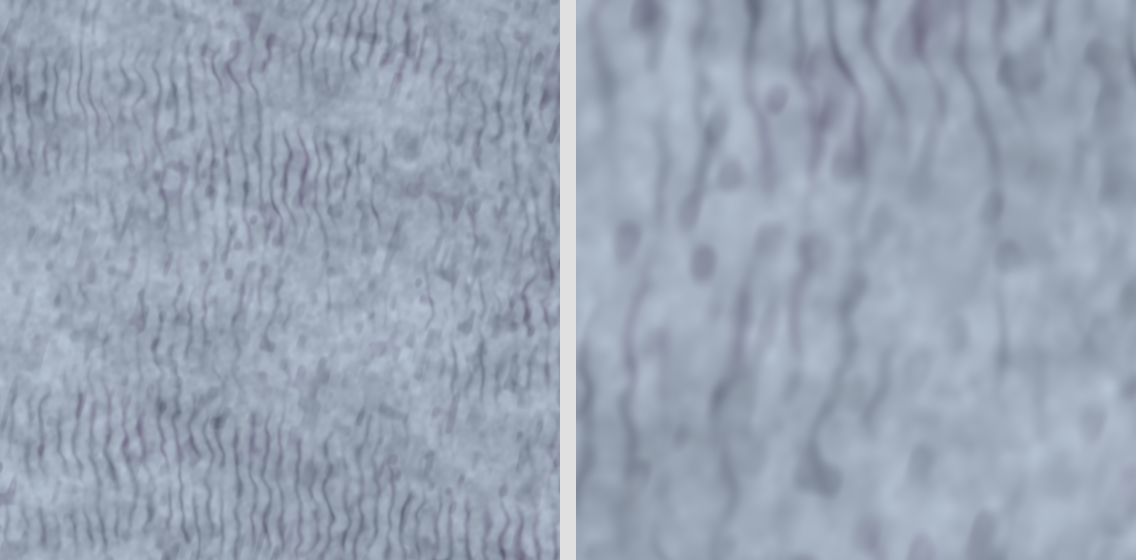
Left: the whole. Right: its middle third, enlarged.
Reproduce this texture procedurally as a WebGL 1 fragment shader.

```glsl
precision highp float;

uniform vec2 u_resolution;

#define COLUMNS 36.0
#define LINE_WIDTH 0.19
#define LINE_DEPTH 0.118
#define WAVINESS 1.0
#define ROW_BREAKS 15.0
#define SPECK_DEPTH 0.07
#define MOTTLE 0.085
#define GRAIN 0.085
#define BASE_COLOR vec3(0.622, 0.668, 0.727)
#define SHADE_AXIS vec3(1.0, 1.06, 1.05)
#define VIOLET_TINT vec3(0.10, -0.12, 0.06)

float hash(vec2 cell) {
  vec3 q = fract(cell.xyx * vec3(0.1031, 0.1030, 0.0973));
  q += dot(q, q.yzx + 33.33);
  return fract((q.x + q.y) * q.z);
}

// Smooth value noise in 0..1
float noise(vec2 p) {
  vec2 cell = floor(p);
  vec2 f = fract(p);
  f = f * f * (3.0 - 2.0 * f);
  float low = mix(hash(cell), hash(cell + vec2(1.0, 0.0)), f.x);
  float high = mix(hash(cell + vec2(0.0, 1.0)), hash(cell + 1.0), f.x);
  return mix(low, high, f.y);
}

// Noise centred on zero, turned to hide its lattice
float ripple(vec2 p, vec2 scale, float seed) {
  vec2 turned = mat2(0.96, 0.28, -0.28, 0.96) * p;
  return noise(turned * scale + seed) - 0.5;
}

// Broken, wavering vertical creases
float creases(vec2 p) {
  float wave = 1.5 * ripple(p, vec2(4.0, 6.0), 11.0)
             + 0.75 * ripple(p, vec2(13.0, 25.0), 23.0)
             + 0.3 * ripple(p, vec2(40.0, 55.0), 31.0);
  float x = p.x * COLUMNS + WAVINESS * wave;
  float column = floor(x);
  float center = 0.5 + 0.24 * (hash(vec2(column, 5.0)) - 0.5);
  float offset = (x - column - center) / LINE_WIDTH;

  // Patches, horizontal bands and single gaps decide where creases show
  float patches = noise(p * vec2(4.5, 5.0) + 41.0);
  float bandY = p.y * ROW_BREAKS + 0.8 * ripple(p, vec2(9.0, 5.0), 53.0);
  float bands = noise(vec2(p.x * 3.5 + 7.0, bandY));
  float gaps = noise(vec2(column * 17.0, p.y * 21.0));
  float presence = 0.42 * patches + 0.38 * bands + 0.3 * gaps;
  return exp(-offset * offset) * smoothstep(0.36, 0.76, presence);
}

void main() {
  vec2 p = gl_FragCoord.xy / u_resolution;

  // Worn cloth: broad clouds, small blotches and fine grain
  float clouds = 0.75 * ripple(p, vec2(4.0, 5.0), 61.0)
               + 0.6 * ripple(p, vec2(10.0, 17.0), 67.0);
  float blotches = ripple(p, vec2(30.0, 42.0), 71.0);
  float grain = 0.75 * ripple(p, vec2(68.0, 60.0), 79.0)
              + 0.5 * ripple(p, vec2(125.0, 105.0), 83.0);

  // Short dark pits between the creases
  float pits = smoothstep(0.05, 0.4, ripple(p, vec2(64.0, 38.0), 97.0));
  pits *= 0.5 + noise(p * vec2(7.0, 9.0) + 101.0);

  float dark = LINE_DEPTH * creases(p) + SPECK_DEPTH * pits;
  float shade = MOTTLE * (clouds + 0.8 * blotches) + GRAIN * grain - dark;

  // Deep creases lean to violet in places
  float violet = dark * smoothstep(0.5, 0.85, noise(p * vec2(13.0, 15.0) + 113.0));
  vec3 color = BASE_COLOR + SHADE_AXIS * shade + VIOLET_TINT * violet;
  gl_FragColor = vec4(color, 1.0);
}
```
